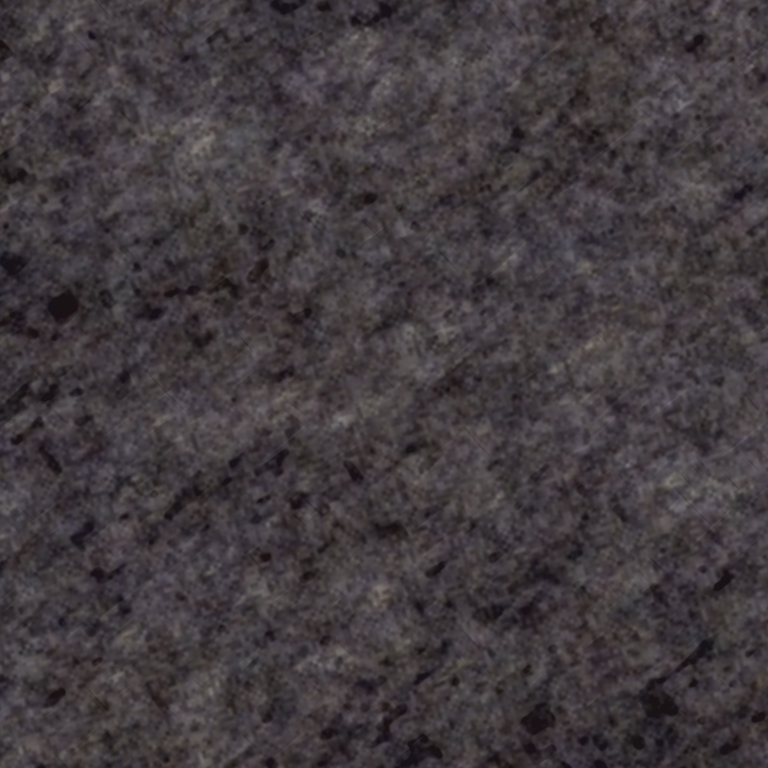
A WebGL 2 fragment shader for this texture:

```glsl
#version 300 es
precision highp float;

uniform vec2 u_resolution;
out vec4 fragColor;

float hash(vec2 cell) {
    uvec2 q = uvec2(ivec2(cell)) * uvec2(1597u, 3812u + 1u);
    uint h = (q.x ^ (q.y << 7)) * 747796u + q.y * 28913u;
    h = (h ^ (h >> 15)) * 739731u;
    h = (h ^ (h >> 13)) * 277803u;
    return float((h ^ (h >> 16)) & 65535u) / 65535.0;
}

// Value noise centred on zero, within -0.5 to 0.5
float noise(vec2 p) {
    vec2 cell = floor(p);
    vec2 f = fract(p);
    f = f * f * (3.0 - 2.0 * f);
    float low = mix(hash(cell), hash(cell + vec2(1, 0)), f.x);
    float high = mix(hash(cell + vec2(0, 1)), hash(cell + vec2(1, 1)), f.x);
    return mix(low, high, f.y) - 0.5;
}

vec2 rotate(vec2 p, float angle) {
    float c = cos(angle), s = sin(angle);
    return vec2(c * p.x + s * p.y, c * p.y - s * p.x);
}

void main() {
    vec2 uv = gl_FragCoord.xy / min(u_resolution.x, u_resolution.y);

    // Gentle warp breaks up the straight grain
    vec2 p = uv + 0.012 * vec2(noise(uv * 14.0 + 3.0), noise(uv * 14.0 + 57.0));
    vec2 rising = rotate(p, 0.66);
    vec2 falling = rotate(p, -0.78);

    // Broad clouds, patches, slanted grain and fine grit
    float cloud = noise(rotate(p, 0.4) * vec2(4.0, 6.5) + 11.0);
    float patches = noise(rising * vec2(17.0, 26.0) + 31.0);
    float grain = noise(rising * vec2(52.0, 88.0) + 71.0);
    float crossGrain = noise(falling * vec2(70.0, 115.0) + 137.0);
    float grit = noise(rotate(uv, 0.3) * 185.0 + 211.0);
    float tone = 0.259 + 0.075 * cloud + 0.09 * patches + 0.115 * grain
               + 0.08 * crossGrain + 0.115 * grit;

    // Dark pits gather where the clouds are dark
    float pitNoise = noise(rising * vec2(50.0, 62.0) + 307.0) - 0.25 * cloud - 0.12 * patches;
    float pits = smoothstep(0.24, 0.46, pitNoise);
    tone -= 0.105 * pits;

    // Pale mineral flecks stretched along the rising grain
    float fleckNoise = noise(rising * vec2(27.0, 58.0) + 401.0) + 0.3 * patches + 0.2 * cloud;
    float flecks = smoothstep(0.28, 0.56, fleckNoise);
    tone += 0.075 * flecks * (1.0 + grit);

    // Sparse hairline scratches in both slanted directions
    float scratches = smoothstep(0.32, 0.47, noise(falling * vec2(19.0, 165.0) + 503.0));
    float glints = smoothstep(0.34, 0.48, noise(rising * vec2(21.0, 150.0) + 601.0));
    tone += 0.035 * glints - 0.045 * scratches * smoothstep(-0.1, 0.3, patches);
    tone = max(tone, 0.095);

    // Violet-grey stone with faint brown, olive and blue tints
    float warmth = 0.022 * noise(p * 9.0 + 701.0) + 0.032 * noise(rising * vec2(34.0, 50.0) + 809.0)
                 + 0.02 * noise(uv * 110.0 + 907.0) + 0.012 * flecks;
    float green = 0.016 * noise(p * 24.0 + 1009.0) + 0.014 * noise(uv * 95.0 + 1103.0)
                + 0.008 * flecks;
    vec3 color = tone + vec3(0.0, -0.026, -0.011);
    color += warmth * vec3(0.45, 0.1, -0.8) + green * vec3(-0.3, 0.7, -0.3);

    fragColor = vec4(color, 1.0);
}
```
